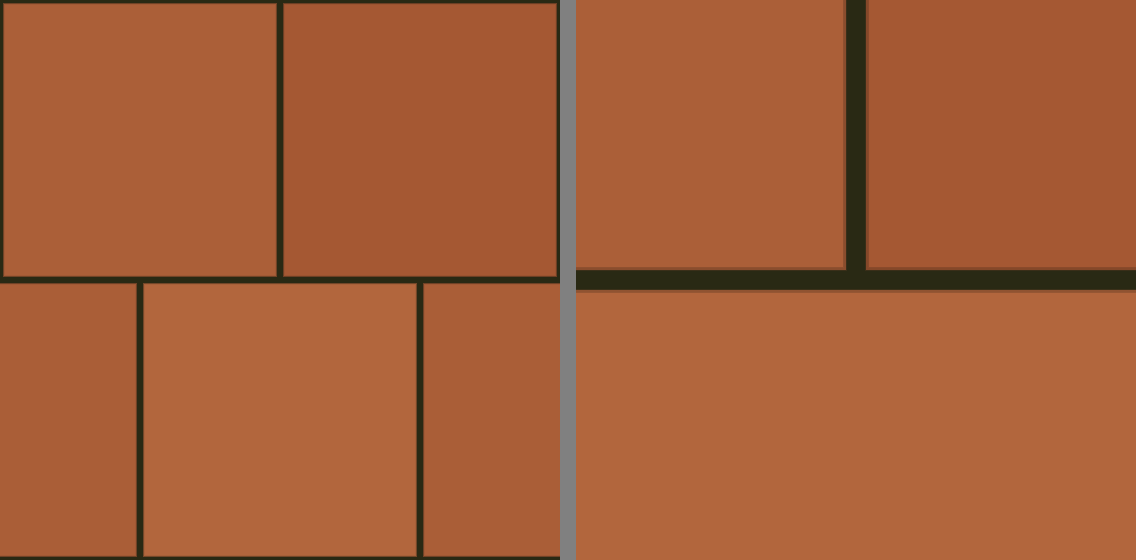
Left, the full canvas; right, a detail of the centre.
A three.js fragment shader for this pattern:

```glsl
// Square terracotta tiles in running bond with dark grout and a faint darker rim.
#define TILES 2.0
#define ROW_SHIFT 0.5
#define GROUT_WIDTH 0.0117
#define RIM_WIDTH 0.0018
#define RIM_SHADE 0.81
#define CLAY_COLOR vec3(0.668, 0.371, 0.217)
#define CLAY_RANGE vec3(0.063, 0.067, 0.047)
#define GROUT_COLOR vec3(0.16, 0.16, 0.08)

varying vec2 vUv;

// Sine hash: one tone per tile, 0 to 1.
float tileHash(vec2 id) {
  return fract(sin(dot(id, vec2(13.1772, 74.9695)) + 0.4868) * 43.7585);
}

// Antialiased step across about one screen pixel.
float softStep(float edge, float value, float pixel) {
  return clamp((value - edge) / pixel + 0.5, 0.0, 1.0);
}

void main() {
  // Grid, with every other row shifted; tile ids wrap at the canvas border.
  vec2 grid = vUv * TILES;
  float row = floor(grid.y);
  grid.x += ROW_SHIFT * mod(row + 1.0, 2.0);
  vec2 id = mod(floor(grid), TILES);

  // Distance to the nearest cell border, in canvas units.
  vec2 toBorder = (0.5 - abs(fract(grid) - 0.5)) / TILES;
  float border = min(toBorder.x, toBorder.y);
  float pixel = max(fwidth(vUv.x), fwidth(vUv.y));

  // Clay tone, darker rim, then grout.
  vec3 clay = CLAY_COLOR + (tileHash(id) - 0.5) * CLAY_RANGE;
  float groutEdge = 0.5 * GROUT_WIDTH;
  float inside = softStep(groutEdge + RIM_WIDTH, border, pixel);
  vec3 tile = clay * mix(RIM_SHADE, 1.0, inside);
  vec3 color = mix(GROUT_COLOR, tile, softStep(groutEdge, border, pixel));

  gl_FragColor = vec4(color, 1.0);
}
```
